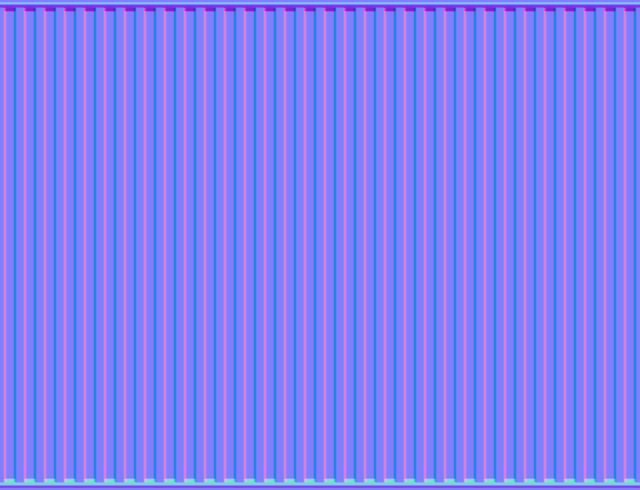
Write a WebGL 2 fragment shader that draws this texture map.

```glsl
#version 300 es
precision highp float;
// Tangent-space normal map of a ribbed panel: 32 upright ribs between two
// horizontal rims. Slopes of the rib flanks, rib ends and rims are summed,
// then normalized and packed into colour.

uniform vec2 u_resolution;
out vec4 fragColor;

// Soft-edged band of the given half width around zero.
float band(float distanceToCentre, float halfWidth, float softness) {
    return 1.0 - smoothstep(halfWidth - softness, halfWidth + softness, abs(distanceToCentre));
}

void main() {
    // One unit is one rib period: 32 across, 24.5 down.
    vec2 panelSize = vec2(32.0, 24.5);
    vec2 position = gl_FragCoord.xy / u_resolution * panelSize;
    vec2 pixel = panelSize / u_resolution;
    vec2 softness = max(vec2(0.034), 0.55 * pixel);

    float across = fract(position.x);
    float edgeDistance = min(position.y, panelSize.y - position.y);
    float side = position.y > 0.5 * panelSize.y ? 1.0 : -1.0;

    // Rib flanks: right-facing at a quarter, left-facing at three quarters.
    float flanks = band(across - 0.25, 0.0625, softness.x)
                 - band(across - 0.75, 0.0625, softness.x);
    float ribExtent = smoothstep(0.4 - softness.y, 0.4 + softness.y, edgeDistance);

    // Narrow outer and wider inner rim flanks; rib ends follow inside.
    float outerRim = band(edgeDistance - 0.156, 0.034, softness.y);
    float innerRim = band(edgeDistance - 0.3125, 0.0625, softness.y);
    float ribEnd = band(across - 0.5, 0.27, softness.x)
                 * band(edgeDistance - 0.469, 0.094, softness.y);

    // Combine the slopes and pack the unit normal.
    float rise = 0.75 * outerRim - 0.75 * innerRim - 1.1 * ribEnd;
    vec2 slope = vec2(0.92 * flanks * ribExtent, side * rise);
    vec3 normal = normalize(vec3(slope, 1.0));
    fragColor = vec4(0.5 + 0.5 * normal, 1.0);
}
```
